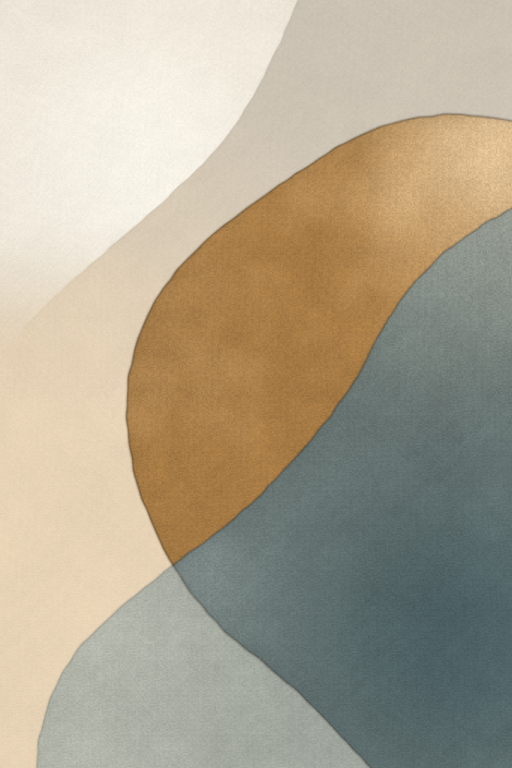
Reproduce this background procedurally as a WebGL 1 fragment shader.

```glsl
precision highp float;
// Overlapping watercolour washes in cream, ochre, sage and slate on grainy paper.

uniform vec2 u_resolution;

#define PAGE_HEIGHT 1.5
#define OCHRE_CENTRE vec2(0.82, 0.82)
#define EDGE_SOFTNESS 0.0022
#define RIM_WIDTH 0.0026
#define GRAIN_SCALE 300.0
#define GRAIN_AMOUNT 0.075
#define MOTTLE_AMOUNT 0.13

float hash(vec2 p) {
  return fract(sin(dot(p, vec2(127.1, 311.7))) * 43758.5453);
}

float noise(vec2 p) {
  vec2 i = floor(p), f = fract(p);
  f = f * f * (3.0 - 2.0 * f);
  return mix(mix(hash(i), hash(i + vec2(1, 0)), f.x),
             mix(hash(i + vec2(0, 1)), hash(i + vec2(1, 1)), f.x), f.y);
}

float fbm(vec2 p) {
  float sum = 0.0, weight = 0.5;
  for (int i = 0; i < 5; i++) {
    sum += weight * noise(p);
    p = mat2(1.6, 1.2, -1.2, 1.6) * p + 7.3;
    weight *= 0.5;
  }
  return sum;
}

// Cubic B-spline through twelve evenly spaced control values
vec4 basis(vec4 d) {
  vec4 outer = max(2.0 - abs(d), 0.0), inner = max(1.0 - abs(d), 0.0);
  return (outer * outer * outer - 4.0 * inner * inner * inner) / 6.0;
}

float spline(float t, vec4 a, vec4 b, vec4 c) {
  t = clamp(t, 1.0, 10.0);
  vec4 d = t - vec4(0, 1, 2, 3);
  return dot(a, basis(d)) + dot(b, basis(d - 4.0)) + dot(c, basis(d - 8.0));
}

// Outlines: x as a function of y, or radius as a function of angle
float creamEdge(float y) {
  return spline(8.0 * y + 1.0, vec4(0.635, 0.582, 0.530, 0.463),
                vec4(0.344, 0.193, 0.053, -0.043), vec4(-0.12, -0.2, -0.28, -0.36));
}

float slateEdge(float y) {
  return spline(8.0 * y - 2.0, vec4(1.348, 1.039, 0.844, 0.750),
                vec4(0.695, 0.596, 0.482, 0.305), vec4(0.154, 0.086, 0.066, 0.074));
}

float ochreRadius(vec2 toCentre) {
  float angle = mod(degrees(atan(toCentre.x, toCentre.y)) + 60.0, 360.0) - 60.0;
  return spline((angle + 40.0) / 22.0, vec4(0.635, 0.609, 0.593, 0.526),
                vec4(0.537, 0.578, 0.573, 0.557), vec4(0.563, 0.559, 0.754, 0.977));
}

// Turns a horizontal offset into an approximate distance
float slopeScale(float before, float after) {
  return inversesqrt(1.0 + pow((after - before) / 0.02, 2.0));
}

float cover(float d) {
  return smoothstep(-EDGE_SOFTNESS, EDGE_SOFTNESS, d);
}

float rim(float d) {
  return exp(-pow(d / RIM_WIDTH, 2.0)) + 0.2 * exp(-abs(d) * 70.0) * step(0.0, d);
}

float glow(vec2 p, vec2 centre, float size) {
  vec2 d = (p - centre) / size;
  return exp(-dot(d, d));
}

void main() {
  vec2 uv = gl_FragCoord.xy / u_resolution;
  vec2 p = vec2(uv.x, (1.0 - uv.y) * PAGE_HEIGHT);
  float cloud = fbm(p * 5.0) - 0.48;
  float fine = fbm(p * 26.0 + 19.0) - 0.48;
  float wobble = (noise(p * 38.0) - 0.5) * 0.004;

  // Signed distances, positive inside
  float cream = (creamEdge(p.y) - p.x) * slopeScale(creamEdge(p.y - 0.01), creamEdge(p.y + 0.01)) + wobble;
  float slate = (p.x - slateEdge(p.y)) * slopeScale(slateEdge(p.y - 0.01), slateEdge(p.y + 0.01)) + wobble;
  vec2 toCentre = OCHRE_CENTRE - p;
  float ochre = ochreRadius(toCentre) - length(toCentre) + wobble;

  // Paper and cream washes
  float warmth = smoothstep(-0.3, 0.9, p.y - 0.6 * p.x + 0.2 * cloud);
  vec3 color = mix(vec3(0.80, 0.765, 0.705), vec3(0.905, 0.825, 0.71), warmth);
  vec3 creamTint = mix(vec3(0.925, 0.895, 0.835), vec3(0.97, 0.95, 0.905), glow(p, vec2(0.28, 0.32), 0.32));
  float creamFade = 1.0 - smoothstep(0.42, 0.72, p.y);
  color = mix(color, creamTint, cover(cream) * creamFade);
  color *= 1.0 - 0.035 * rim(-cream) * creamFade;

  // Ochre wash, paler at the upper right
  float pale = glow(p, vec2(1.02, 0.28), 0.27) + 0.6 * cloud;
  vec3 ochreTint = mix(vec3(0.665, 0.49, 0.275), vec3(0.85, 0.73, 0.56), clamp(pale, 0.0, 1.0));
  ochreTint *= 1.0 - 0.06 * glow(p, vec2(0.32, 0.68), 0.2);

  // Sage wash, and the slate where it crosses the ochre
  vec3 sageTint = mix(vec3(0.70, 0.71, 0.665), vec3(0.62, 0.645, 0.61), smoothstep(0.1, 0.7, p.x));
  vec3 slateTint = mix(vec3(0.61, 0.63, 0.59), vec3(0.44, 0.485, 0.47), smoothstep(0.36, 0.8, p.y + 0.25 * cloud));
  slateTint = mix(slateTint, vec3(0.29, 0.37, 0.385), 0.9 * glow(p, vec2(0.9, 1.25), 0.36));
  slateTint += 0.07 * glow(p, vec2(0.38, 1.14), 0.14);

  float inOchre = cover(ochre), inSlate = cover(slate);
  color = mix(color, mix(ochreTint, slateTint, inSlate), inOchre);
  color = mix(color, sageTint, inSlate * (1.0 - inOchre));
  color *= 1.0 - 0.24 * rim(ochre);
  color *= 1.0 - mix(0.11, 0.2, inOchre) * rim(slate);

  // Pigment mottling and paper grain, stronger in the dark washes
  float pigment = mix(0.3, 1.0, max(inOchre, 0.6 * inSlate));
  float grain = noise(p * GRAIN_SCALE) + hash(floor(p * GRAIN_SCALE * 1.14)) - 1.0;
  color *= 1.0 + pigment * (MOTTLE_AMOUNT * (cloud + 0.7 * fine) + GRAIN_AMOUNT * grain);
  gl_FragColor = vec4(clamp(color, 0.0, 1.0), 1.0);
}
```
